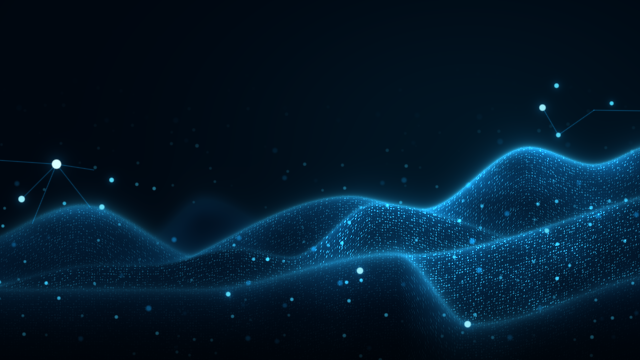
A WebGL 2 fragment shader for this background:

```glsl
#version 300 es
precision highp float;
// Glowing particle waves under a dark blue sky, with drifting lights and linked nodes.
uniform vec2 u_resolution;
out vec4 outColor;

const vec3 SKY = vec3(0.0, 0.025, 0.060);
const vec3 SKY_HAZE = vec3(0.004, 0.055, 0.075);
const vec3 DEEP = vec3(0.0, 0.040, 0.100);
const vec3 BODY = vec3(0.03, 0.27, 0.43);
const vec3 GLOW = vec3(0.05, 0.40, 0.58);
const vec3 CYAN = vec3(0.25, 0.82, 0.95);
const vec3 WHITE = vec3(0.85, 1.0, 1.0);
const float GRAIN_DENSITY = 135.0;
const float GRAIN_RADIUS = 0.0021;
const int WAVES = 6;
// Per wave, back to front: edge softness, fade depth, body light, grain
const vec4 SURFACE[WAVES] = vec4[](
  vec4(0.035, 0.08, 0.30, 0.0), vec4(0.010, 0.09, 0.65, 0.30),
  vec4(0.004, 0.14, 1.00, 0.60), vec4(0.003, 0.12, 0.95, 1.00),
  vec4(0.004, 0.16, 0.85, 1.00), vec4(0.010, 0.08, 0.70, 0.22));
// Per wave: rim strength, centre and width of the lit part, least light
const vec4 LIGHT[WAVES] = vec4[](
  vec4(0.05, 0.57, 0.20, 0.0), vec4(0.42, 0.25, 0.25, 0.2),
  vec4(0.90, 1.42, 0.42, 0.4), vec4(0.45, 1.08, 0.26, 0.2),
  vec4(0.50, 1.35, 0.38, 0.5), vec4(0.50, 1.10, 0.34, 0.3));
// Nodes: position and radius
const int NODES = 12;
const vec3 NODE[NODES] = vec3[](
  vec3(0.157, 0.544, 0.0145), vec3(0.060, 0.447, 0.010), vec3(0.310, 0.500, 0.007),
  vec3(0.283, 0.425, 0.008), vec3(1.507, 0.701, 0.010), vec3(1.551, 0.625, 0.007),
  vec3(1.546, 0.762, 0.007), vec3(1.699, 0.713, 0.006), vec3(1.299, 0.0995, 0.010),
  vec3(1.000, 0.248, 0.010), vec3(1.519, 0.359, 0.007), vec3(0.634, 0.183, 0.007));
// Links: start and end
const int LINKS = 8;
const vec4 LINK[LINKS] = vec4[](
  vec4(0.157, 0.544, 0.060, 0.447), vec4(0.157, 0.544, 0.250, 0.425),
  vec4(0.157, 0.544, -0.02, 0.556), vec4(0.157, 0.544, 0.090, 0.380),
  vec4(0.157, 0.544, 0.260, 0.528), vec4(1.551, 0.625, 1.507, 0.701),
  vec4(1.551, 0.625, 1.650, 0.694), vec4(1.650, 0.694, 1.790, 0.692));

vec3 hash3(vec2 p) {
  vec3 q = fract(p.xyx * vec3(0.1031, 0.1030, 0.0973));
  q += dot(q, q.yxz + 33.33);
  return fract((q.xxy + q.yzz) * q.zyx);
}

float corner(vec2 cell, vec2 f, vec2 o) {
  return dot(hash3(cell + o).xy * 2.0 - 1.0, f - o);
}

float gradientNoise(vec2 p) {
  vec2 c = floor(p), f = fract(p), u = f * f * (3.0 - 2.0 * f);
  return mix(mix(corner(c, f, vec2(0, 0)), corner(c, f, vec2(1, 0)), u.x),
             mix(corner(c, f, vec2(0, 1)), corner(c, f, vec2(1, 1)), u.x), u.y);
}

// Smooth climb of height h between a and b
float rise(float x, float a, float b, float h) { return h * smoothstep(a, b, x); }

float ridge(int i, float x) {
  if (i == 0) return 0.32 + rise(x, 0.39, 0.567, 0.125) - rise(x, 0.567, 0.85, 0.12);
  if (i == 1) return 0.30 + rise(x, -0.14, 0.231, 0.128) - rise(x, 0.231, 0.58, 0.15);
  if (i == 2) return 0.20 + rise(x, 0.25, 0.972, 0.254) - rise(x, 0.972, 1.169, 0.037)
    + rise(x, 1.169, 1.47, 0.173) - rise(x, 1.47, 1.648, 0.048) + rise(x, 1.648, 1.83, 0.058);
  if (i == 3) return 0.16 + rise(x, -0.23, 0.278, 0.104) + rise(x, 0.42, 0.66, 0.045)
    - rise(x, 0.66, 0.806, 0.024) + rise(x, 0.806, 1.042, 0.148) - rise(x, 1.042, 1.62, 0.133);
  if (i == 4) return 0.10 + rise(x, 0.69, 1.11, 0.19) + rise(x, 1.11, 2.083, 0.21);
  return 0.195 + rise(x, 0.55, 1.10, 0.10) - rise(x, 1.10, 1.31, 0.197) + rise(x, 1.31, 1.87, 0.142);
}

float disc(float d, float radius, float px) { return 1.0 - smoothstep(radius - px, radius + px, d); }

// One randomly placed dot per cell; chance is the share of cells filled
float scatter(vec2 p, float density, float radius, float chance, float px) {
  vec2 cell = floor(p * density);
  vec3 h = hash3(cell + 17.0);
  float d = length(fract(p * density) - 0.25 - 0.5 * h.xy) / density;
  float level = max(0.0, 1.0 - h.z / chance);
  return disc(d, radius * (0.6 + 0.5 * level), px) * level;
}

vec3 addWave(vec3 back, int i, vec2 p, float px) {
  vec4 s = SURFACE[i], l = LIGHT[i];
  float y = ridge(i, p.x);
  float slope = (ridge(i, p.x + 0.002) - y) / 0.002;
  float d = (y - p.y) / sqrt(1.0 + slope * slope);
  float spread = (p.x - l.y) / l.z;
  float lit = mix(l.w, 1.0, exp(-spread * spread));
  float fade = exp(-max(d, 0.0) / s.y);
  float patches = 0.85 + 0.7 * gradientNoise(p * vec2(7.0, 12.0));
  vec3 body = DEEP * 0.8 + BODY * s.z * lit * fade * patches;
  float grain = scatter(vec2(p.x, d), GRAIN_DENSITY, GRAIN_RADIUS, 0.9, px * 0.7);
  body += CYAN * grain * s.w * (0.12 + 0.75 * lit) * sqrt(fade) * patches;
  vec3 col = mix(back, body, smoothstep(-s.x - px, s.x + px, d));
  float rim = exp(-abs(d) / (s.x + 0.003)), halo = exp(-abs(d) / 0.035);
  return col + l.x * lit * (CYAN * rim * 0.6 + GLOW * halo * 0.4);
}

float segment(vec2 p, vec2 a, vec2 b) {
  vec2 ab = b - a;
  return length(p - a - ab * clamp(dot(p - a, ab) / dot(ab, ab), 0.0, 1.0));
}

void main() {
  float px = 1.0 / u_resolution.y;
  vec2 p = gl_FragCoord.xy * px;
  vec2 haze = (p - vec2(1.30, 0.62)) / vec2(0.65, 0.42);
  vec3 col = SKY + SKY_HAZE * exp(-dot(haze, haze));
  for (int i = 0; i < WAVES; i++) col = addWave(col, i, p, px);
  // Shade toward the bottom edge
  col *= mix(0.45, 1.0, smoothstep(-0.02, 0.22, p.y));
  // Drifting lights around the waves
  float band = (p.y - 0.30) / 0.22;
  float mask = exp(-band * band);
  col += GLOW * mask * scatter(p, 11.0, 0.007, 0.40, px * 1.5);
  col += CYAN * mask * scatter(p + 3.7, 19.0, 0.0045, 0.35, px);
  // Linked nodes
  for (int i = 0; i < LINKS; i++)
    col += GLOW * 0.45 * disc(segment(p, LINK[i].xy, LINK[i].zw), 0.0012, px);
  for (int i = 0; i < NODES; i++) {
    float d = length(p - NODE[i].xy), r = NODE[i].z;
    col += GLOW * 0.6 * exp(-d / r);
    col = mix(col, mix(CYAN, WHITE, smoothstep(0.005, 0.014, r)), disc(d, r * 0.9, px));
  }
  outColor = vec4(min(col, 1.0), 1.0);
}
```
